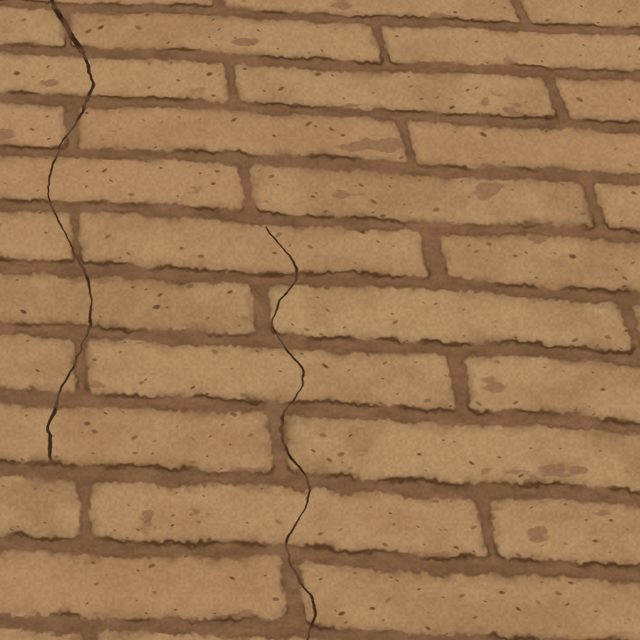
Write a Shadertoy shader that draws this texture.

```glsl
// Weathered tan brick wall seen at an angle: long bricks in running bond whose
// courses tilt and grow towards the bottom. Each brick is a noisy rounded box;
// pits come from cellular noise, and two stepped cracks from sine paths.

const vec3 BRICK_LIGHT = vec3(0.685, 0.550, 0.385);
const vec3 BRICK_DARK  = vec3(0.625, 0.485, 0.335);
const vec3 BRICK_ROSY  = vec3(0.675, 0.510, 0.360);
const vec3 MORTAR_DARK  = vec3(0.430, 0.310, 0.210);
const vec3 MORTAR_LIGHT = vec3(0.545, 0.405, 0.290);
const vec3 SHADOW = vec3(0.300, 0.200, 0.115);
const vec3 CRACK  = vec3(0.150, 0.095, 0.060);

const float TILT = 0.048;            // downward slope of the courses
const float TOP = 0.004;             // height of the first bed joint
const float COURSE = 0.0678;         // course height at the top
const float COURSE_GROWTH = 0.00284; // quadratic growth per course
const float FIRST_JOINT = 0.105;
const float JOINT_DRIFT = 0.0035;
const float BRICK_LENGTH = 0.49;
const float LENGTH_GROWTH = 0.0172;
const float BED_HALF = 0.105;        // half joint, in course heights
const float PIT_GRID = 36.0;
const float PIT_CHANCE = 0.42;

float hash(vec2 p) {
    p = fract(p * vec2(123.34, 456.21));
    p += dot(p, p + 45.32);
    return fract(p.x * p.y);
}

float noise(vec2 p) {
    vec2 i = floor(p), f = fract(p);
    f = f * f * (3.0 - 2.0 * f);
    return mix(mix(hash(i), hash(i + vec2(1, 0)), f.x),
               mix(hash(i + vec2(0, 1)), hash(i + vec2(1, 1)), f.x), f.y);
}

float fbm(vec2 p) {
    float sum = 0.0, gain = 0.5;
    for (int i = 0; i < 4; i++) {
        sum += gain * noise(p);
        p = p * 2.03 + 17.7;
        gain *= 0.5;
    }
    return sum / 0.9375;
}

// Scattered slanted ellipses, one at most per grid cell
float pits(vec2 p, float pixel) {
    vec2 g = p * PIT_GRID, cell = floor(g);
    float cover = 0.0;
    for (int y = -1; y <= 1; y++)
    for (int x = -1; x <= 1; x++) {
        vec2 id = cell + vec2(x, y);
        float kind = hash(id + 3.1);
        if (kind > PIT_CHANCE) continue;
        vec2 r = g - id - vec2(hash(id + 7.3), hash(id + 11.9));
        r.y += r.x * (hash(id + 5.7) - 0.5);
        float size = mix(0.06, 0.20, pow(hash(id + 19.3), 3.0));
        float d = length(r * vec2(1.0, 1.7)) - size;
        float soft = pixel * PIT_GRID + 0.03;
        cover = max(cover, (1.0 - smoothstep(-soft, soft, d)) * mix(0.35, 0.9, kind / PIT_CHANCE));
    }
    return cover;
}

float crackLine(float offset, float halfWidth, float pixel) {
    return 1.0 - smoothstep(halfWidth - pixel, halfWidth + pixel, abs(offset));
}

void mainImage(out vec4 fragColor, in vec2 fragCoord) {
    float pixel = 1.0 / iResolution.y;
    vec2 p = fragCoord * pixel;

    // Course coordinate: counts bed joints downwards
    float depth = 1.0 - p.y - TILT * p.x - TOP;
    float course = (sqrt(COURSE * COURSE + 4.0 * COURSE_GROWTH * depth) - COURSE) / (2.0 * COURSE_GROWTH);
    float height = COURSE + 2.0 * COURSE_GROWTH * course;
    float wavy = course + 0.10 * (noise(p * vec2(7.0, 9.0)) - 0.5);
    float row = floor(wavy);

    // Brick cell, measured in course heights
    float span = BRICK_LENGTH + LENGTH_GROWTH * (course - 0.5);
    float u = (p.x - FIRST_JOINT - JOINT_DRIFT * (course - 0.5)) / span - 0.5 * mod(row, 2.0);
    vec2 id = vec2(floor(u), row);
    vec2 local = vec2((fract(u) - 0.5) * span / height, fract(wavy) - 0.5);
    float joint = mix(0.07, 0.15, hash(vec2(floor(u + 0.5), row) + 2.7));
    vec2 q = abs(local) - vec2(0.5 * span / height - joint, 0.5 - BED_HALF) + 0.09;
    float d = length(max(q, 0.0)) + min(max(q.x, q.y), 0.0) - 0.09;
    d += 0.13 * (fbm(p * 30.0) - 0.5) + 0.05 * (noise(p * 150.0) - 0.5);
    float soft = pixel / height + 0.012;
    float mortar = smoothstep(-soft, soft, d);

    // Brick face: tone per brick, mottling, grain, worn rim
    float grain = noise(p * 260.0) - 0.5;
    float mottle = fbm(p * vec2(16.0, 26.0));
    vec3 face = mix(BRICK_LIGHT, BRICK_DARK, smoothstep(0.25, 0.8, mottle + 0.3 * (hash(id + 8.1) - 0.5)));
    face = mix(face, BRICK_ROSY, 0.65 * hash(id + 4.4));
    face *= 1.0 - 0.16 * smoothstep(-0.16, 0.0, d) * noise(p * 60.0);
    face = mix(face, SHADOW, 0.85 * pits(p, pixel));
    float stain = smoothstep(0.73, 0.79, fbm(p * vec2(13.0, 30.0) + 41.0));
    face = mix(face, MORTAR_LIGHT, 0.8 * stain);

    // Rough mortar, with a shadow under each brick and a thin rim elsewhere
    vec3 color = mix(face, mix(MORTAR_DARK, MORTAR_LIGHT, fbm(p * vec2(35.0, 80.0))), mortar);
    float under = mix(0.25, 0.85, smoothstep(0.1, 0.4, local.y));
    float rim = exp(-pow((d - 0.01) / 0.033, 2.0)) * smoothstep(0.15, 0.7, noise(p * vec2(28.0, 60.0)));
    color = mix(color, SHADOW, rim * under);
    color *= 1.0 + 0.09 * grain;

    // Two cracks stepping down the wall
    float jitter = 0.012 * (fbm(p * vec2(20.0, 45.0)) - 0.5);
    float leftPath = 0.11 + 0.033 * sin(1.57 * (course - 0.6)) + jitter;
    float rightPath = 0.44 + 0.006 * (course - 4.5) + 0.02 * sin(3.9 * (course - 4.5)) + jitter;
    float gape = 0.0008 + 0.0016 * noise(p * 30.0) + 0.004 * pow(hash(vec2(row, 6.3)), 4.0);
    float crack = crackLine(p.x - leftPath, gape, pixel) * (1.0 - smoothstep(7.8, 8.0, course));
    crack = max(crack, crackLine(p.x - rightPath, gape, pixel) * smoothstep(4.1, 4.2, course));
    color = mix(color, CRACK, crack * mix(0.85, 0.4, mortar));

    fragColor = vec4(color, 1.0);
}
```
